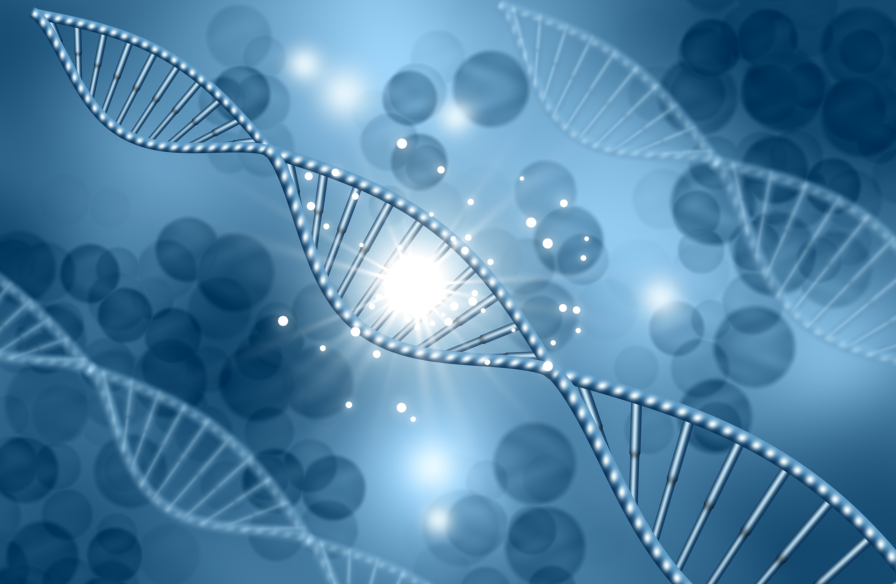
Write a Shadertoy shader that draws this background.

```glsl
// Blue microscopic scene: a beaded double helix with a starburst, soft cells and blurred helices behind.

const float PI = 3.14159;

float hash(vec2 v) {
    return fract(sin(dot(v, vec2(127.1, 311.7))) * 43758.5);
}

// Soft round spot at (x, y)
float spot(vec2 p, float x, float y, float radius) {
    vec2 d = (p - vec2(x, y)) / radius;
    return exp(-dot(d, d));
}

// Broad light and dark regions; 0 is deep navy, 1 is pale sky
float ambientTone(vec2 p) {
    float light = .6 * spot(p, .66, .9, .25) + .46 * spot(p, 1.17, .52, .24)
        + .72 * spot(p, .74, .19, .14) + .36 * spot(p, 1.03, .7, .2)
        + .4 * spot(p, 1.45, .4, .14) + .22 * spot(p, .26, .7, .17);
    float dark = .52 * spot(p, 1.4, .92, .29) + .34 * spot(p, .42, .4, .18)
        + .36 * spot(p, 1.48, .02, .28) + .26 * spot(p, .05, .02, .25)
        + .28 * spot(p, 0., .57, .16) + .28 * spot(p, 0., .95, .18);
    return .42 + light - dark + .04 * sin(p.x * 17. + 2. * sin(p.y * 9.)) * sin(p.y * 13. + p.x * 5.);
}

// Where cells gather
float cellDensity(vec2 p) {
    return spot(p, .43, .43, .16) + spot(p, .16, .55, .15) + spot(p, .46, .86, .1)
        + spot(p, .56, .18, .12) + spot(p, .05, .08, .25) + spot(p, .72, .74, .09)
        + spot(p, .79, .86, .09) + spot(p, .95, .56, .13) + spot(p, 1.22, .36, .11)
        + spot(p, 1.33, .62, .12) + spot(p, 1.38, .88, .25) + spot(p, .92, .1, .14);
}

// Translucent discs jittered on a grid; returns the tone they remove
float cells(vec2 p, float size, float seed) {
    float shade = 0.;
    for (int k = 0; k < 9; k++) {
        vec2 id = floor(p / size) + vec2(k % 3 - 1, k / 3 - 1);
        vec2 centre = (id + .2 + .6 * vec2(hash(id + seed), hash(id + seed + 7.3))) * size;
        float r = length(p - centre) / (size * mix(.38, .6, hash(id + seed + 3.1)));
        float body = .21 + .08 * smoothstep(.4, .95, r) + .04 * sin(p.x * 60. + 3. * sin(p.y * 50.));
        float disc = 1. - smoothstep(.88, 1.08, r);
        shade = max(shade, disc * body * smoothstep(.28, .65, cellDensity(centre)));
    }
    return shade;
}

// Half turn of a helix from a to b: rungs, then an upper and a lower beaded strand
vec3 halfTurn(vec3 col, vec2 p, vec2 a, vec2 b, vec2 bulge, float width, float focus) {
    float len = length(b - a);
    vec2 dir = (b - a) / len;
    vec2 q = vec2(dot(p - a, dir), dot(p - a, vec2(-dir.y, dir.x)));
    float soft = mix(.005, 0., focus) + .8 / iResolution.y;
    float opacity = mix(.45, 1., focus);
    vec3 deep = vec3(.03, .2, .35), pale = vec3(.6, .81, .94);

    for (int i = 0; i < 10; i++) {
        float s = (float(i) + .5) / 10., t = .5 + (s - .5) * .65;
        vec2 top = vec2(s * len, bulge.x * sin(PI * s));
        vec2 span = vec2(t * len, bulge.y * pow(sin(PI * t), 1.4)) - top;
        vec2 rel = q - top;
        float h = clamp(dot(rel, span) / dot(span, span), 0., 1.);
        float thick = width * (.72 - .12 * smoothstep(.49, .51, h));
        float side = (rel.x * span.y - rel.y * span.x) / length(span) / thick - .15;
        float cover = 1. - smoothstep(thick - soft, thick + soft, length(rel - span * h));
        vec3 rung = mix(deep, vec3(.84, .95, 1.), exp(-3.5 * side * side) * (1. - .5 * s * h));
        rung *= 1. - .4 * exp(-900. * (h - .5) * (h - .5));
        col = mix(col, mix(pale, rung, .4 + .6 * focus), cover * opacity * .9);
    }

    float s = q.x / len, arch = max(sin(PI * s), .001);
    float within = smoothstep(-.02, 0., s) * (1. - smoothstep(1., 1.02, s));
    for (int k = 0; k < 2; k++) {
        float height = k == 0 ? bulge.x : bulge.y, power = k == 0 ? 1. : 1.4;
        float slope = height * PI / len * cos(PI * s) * power * pow(arch, power - 1.);
        float across = (q.y - height * pow(arch, power)) / sqrt(1. + slope * slope) / width;
        float cover = (1. - smoothstep(width - soft, width + soft, abs(across) * width)) * within;
        float bead = pow(.5 + .5 * cos(3. * q.x / width), 1.2) * exp(-3. * across * across);
        vec3 strand = mix(deep, vec3(.36, .6, .77), smoothstep(-1., .6, across));
        strand = mix(strand, vec3(.95, .99, 1.), bead);
        col = mix(col, mix(pale, strand, .35 + .65 * focus), cover * opacity);
    }
    return col;
}

void mainImage(out vec4 fragColor, in vec2 fragCoord) {
    vec2 p = fragCoord / iResolution.xy * vec2(1.533, 1.);

    // Haze and cells
    float tone = ambientTone(p), shade = cells(p, .125, 1.) + .5 * cells(p + .04, .092, 19.);
    tone = max(tone, .1) - shade * clamp(.35 + tone, .4, 1.2);
    vec3 col = mix(vec3(.02, .23, .38), vec3(.58, .8, .95), clamp(tone, -.1, 1.4));

    // Distant points of light
    float lights = spot(p, .52, .89, .03) + spot(p, .59, .84, .045) + spot(p, 1.13, .49, .035)
        + spot(p, .74, .2, .04) + spot(p, .75, .11, .025) + spot(p, .78, .8, .03);
    col = mix(col, vec3(.95, .99, 1.), min(lights, 1.) * .85);

    // Blurred helices
    vec2 crossing = vec2(1.225, .721), lowCrossing = vec2(.155, .367), lowEnd = vec2(.528, .074);
    col = halfTurn(col, p, vec2(.857, .99), crossing, vec2(.048, -.104), .01, 0.);
    col = halfTurn(col, p, crossing, vec2(1.653, .343), vec2(.1, -.104), .011, 0.);
    col = halfTurn(col, p, vec2(-.2, .622), lowCrossing, vec2(.034, -.09), .01, 0.);
    col = halfTurn(col, p, lowCrossing, lowEnd, vec2(.052, -.106), .01, 0.);
    col = halfTurn(col, p, lowEnd, vec2(.916, -.195), vec2(.05, -.1), .01, 0.);

    // Halo, then the sharp helix
    vec2 burst = p - vec2(.707, .512);
    col = mix(col, vec3(.8, .94, 1.), .8 * spot(burst, .01, 0., .17));
    vec2 first = vec2(.462, .741), second = vec2(.946, .363);
    col = halfTurn(col, p, vec2(.06, .976), first, vec2(.052, -.1), .009, 1.);
    col = halfTurn(col, p, second, vec2(1.693, -.195), vec2(.116, -.165), .013, 1.);
    col = halfTurn(col, p, first, second, vec2(.073, -.143), .011, 1.);

    // Starburst core and rays
    float angle = atan(burst.y, burst.x);
    float rays = pow(.5 + .5 * sin(angle * 13. + 2. * sin(angle * 7.)), 3.) * (.6 + .4 * sin(angle * 29.));
    float flare = 1.3 * spot(burst, 0., 0., .065) + .3 * spot(burst, .02, 0., .13);
    col = mix(col, vec3(1.), min(flare + .65 * rays * exp(-length(burst) * 8.), 1.));

    // Bright dust around the burst
    for (int i = 0; i < 46; i++) {
        float n = float(i), turn = 2. * PI * hash(vec2(n, 5.));
        vec2 d = burst - (.05 + .24 * hash(vec2(n, 2.))) * vec2(1.1 * cos(turn), .85 * sin(turn));
        float size = mix(.003, .0085, hash(vec2(n, 9.)));
        float speck = 1. - smoothstep(size - .002, size + .002, length(d));
        col = mix(col, vec3(1.), min(speck + .25 * spot(d, 0., 0., size * 2.2), 1.));
    }
    fragColor = vec4(col, 1.);
}
```
